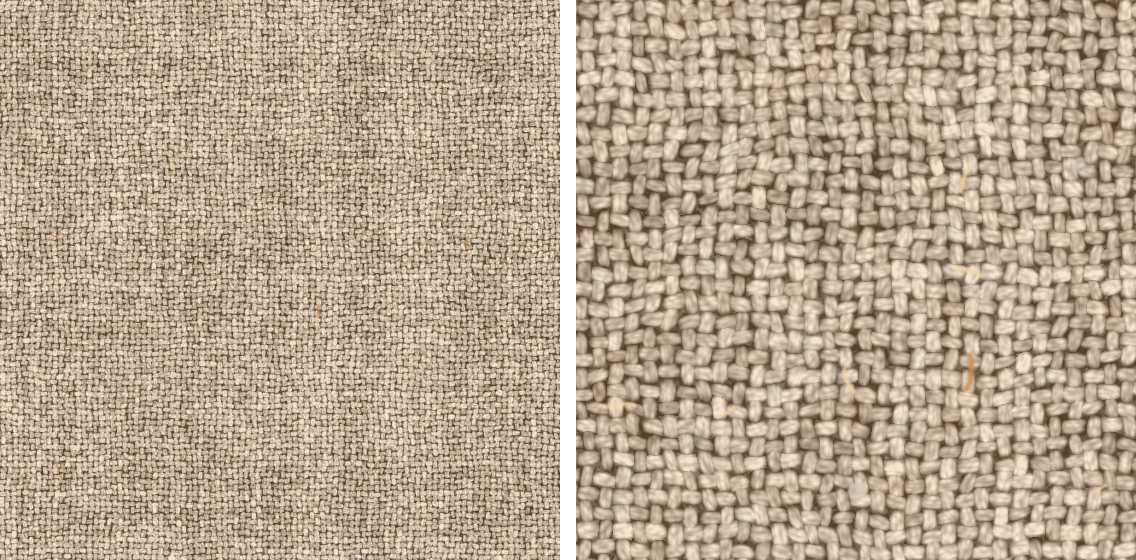
Left, the full canvas; right, a detail of the centre.
Give the GLSL for this texture, as a WebGL 1 fragment shader.

```glsl
precision highp float;
// Draws a plain-woven natural linen cloth with uneven yarns, slubs and straw flecks.
uniform vec2 u_resolution;

#define THREADS 96.0         // yarns across the canvas
#define FLOAT_LENGTH 0.68    // half length of a visible yarn float, in yarn pitches
#define FLOAT_WIDTH 0.42     // half width of a visible yarn float
#define JITTER 0.26          // displacement of single floats
#define TILT 0.55            // random rotation of single floats
#define YARN_VARIATION 0.15  // tone difference between yarns
#define FLOAT_VARIATION 0.20 // tone difference between floats
#define FUZZ 0.34            // strength of the fibre grain
#define FLECK_GRID 15.0      // cells across the canvas that may hold a fleck
#define FLECK_SHARE 0.30     // share of those cells that do
#define SHADOW vec3(0.33, 0.25, 0.17)
#define FLAX vec3(0.93, 0.865, 0.785)

float hash(vec2 p) {
  vec3 q = fract(p.xyx * vec3(0.1031, 0.1030, 0.0973));
  q += dot(q, q.yzx + 33.33);
  return fract((q.x + q.y) * q.z);
}

vec2 hash2(vec2 p) {
  return vec2(hash(p + 17.3), hash(p + 71.9));
}

mat2 rotation(float angle) {
  float c = cos(angle), s = sin(angle);
  return mat2(c, -s, s, c);
}

// Distance to the nearest of the scattered points
float cellular(vec2 p) {
  vec2 base = floor(p);
  float nearest = 2.0;
  for (int y = -1; y <= 1; y++) {
    for (int x = -1; x <= 1; x++) {
      vec2 id = base + vec2(float(x), float(y));
      nearest = min(nearest, length(id + hash2(id) - p));
    }
  }
  return nearest;
}

float waves(float x) {
  return 0.5 * sin(x) + 0.3 * sin(2.3 * x + 1.7) + 0.2 * sin(5.1 * x + 4.1);
}

// Tone of the interlaced yarns, 0 in the gaps to 1 on the brightest fibres
float weave(vec2 p) {
  // Yarns wander sideways and are unevenly spaced
  p += 0.32 * vec2(waves(p.y * 0.23 + p.x * 0.11), waves(p.x * 0.21 - p.y * 0.13 + 2.0));

  // Thick places run along the weft and the warp
  float weftSlub = smoothstep(0.36, 0.05, cellular(p * vec2(0.06, 0.45)));
  float warpSlub = smoothstep(0.32, 0.05, cellular(p * vec2(0.45, 0.05) + 40.0));

  vec2 base = floor(p);
  float height = -2.0, yarnTone = 0.0, topWeft = 0.0;
  vec2 topOffset = vec2(0.0);
  for (int y = -1; y <= 1; y++) {
    for (int x = -1; x <= 1; x++) {
      vec2 id = base + vec2(float(x), float(y));
      float weft = mod(id.x + id.y, 2.0);
      vec2 d = p - id - 0.5 - JITTER * (hash2(id) - 0.5);
      d = rotation(TILT * (hash(id + 5.0) - 0.5)) * d;
      d = mix(d.yx, d, weft);

      float line = mix(id.x + 300.0, id.y, weft);
      float along = mix(id.y, id.x, weft);
      float yarn = hash(vec2(line, 9.0)) - 0.5;
      float slub = mix(warpSlub, weftSlub, weft);
      float width = FLOAT_WIDTH + 0.07 * yarn + 0.08 * slub + 0.10 * (hash(id + 31.0) - 0.5);
      vec2 q = pow(abs(d / vec2(FLOAT_LENGTH, width)), vec2(2.5));
      float h = 1.0 - q.x - q.y;
      if (h > height) {
        height = h;
        topWeft = weft;
        topOffset = d + id;
        yarnTone = YARN_VARIATION * (yarn + 0.4 * waves(along * 0.15 + 40.0 * yarn))
                 + FLOAT_VARIATION * (hash(id + 53.0) - 0.5) + 0.07 * slub;
      }
    }
  }
  // Fibres are drawn out along the float, loose fuzz lies across it
  float fibre = cellular(topOffset * vec2(1.3, 3.6) + 90.0 * topWeft);
  float fuzz = cellular(p * 1.9 + 0.4 * sin(p.yx * 2.7));
  float grain = FUZZ * (0.9 - fibre - fuzz);
  return 0.12 + 0.68 * smoothstep(-0.4, 0.85, height) + yarnTone + grain;
}

// Adds scattered straw slivers and round pale neps
vec3 addFlecks(vec3 color, vec2 uv) {
  vec2 g = uv * FLECK_GRID, id = floor(g);
  float kind = hash(id + 7.0), size = hash(id + 13.0);
  vec2 d = rotation(6.283 * hash(id + 3.0)) * (g - id - 0.3 - 0.4 * hash2(id));
  float nep = step(0.82, kind);
  d.y += 1.2 * d.x * d.x * (1.0 - nep);
  float halfLength = mix(0.05 + 0.10 * size, 0.015, nep);
  float radius = mix(0.014 + 0.012 * size, 0.04 + 0.05 * size, nep);
  float edge = length(vec2(max(abs(d.x) - halfLength, 0.0), d.y)) - radius;
  float cover = step(hash(id + 23.0), FLECK_SHARE) * smoothstep(0.02, -0.02, edge);
  vec3 straw = mix(vec3(0.94, 0.84, 0.66), vec3(0.77, 0.56, 0.34), step(0.86, size));
  vec3 tint = mix(straw, vec3(0.86, 0.81, 0.75), nep);
  return mix(color, tint, 0.8 * cover);
}

void main() {
  vec2 uv = gl_FragCoord.xy / min(u_resolution.x, u_resolution.y);
  vec2 p = uv * THREADS;
  float tone = weave(p) + 0.03 * waves(uv.x * 9.0 + 2.0 * sin(uv.y * 5.0));
  vec3 color = mix(SHADOW, FLAX, clamp(tone, 0.0, 1.05));
  // Slight warm and cool drift between patches of fibre
  color += vec3(0.02, 0.0, -0.025) * (cellular(p * 0.3) - 0.45);
  gl_FragColor = vec4(addFlecks(color, uv), 1.0);
}
```
